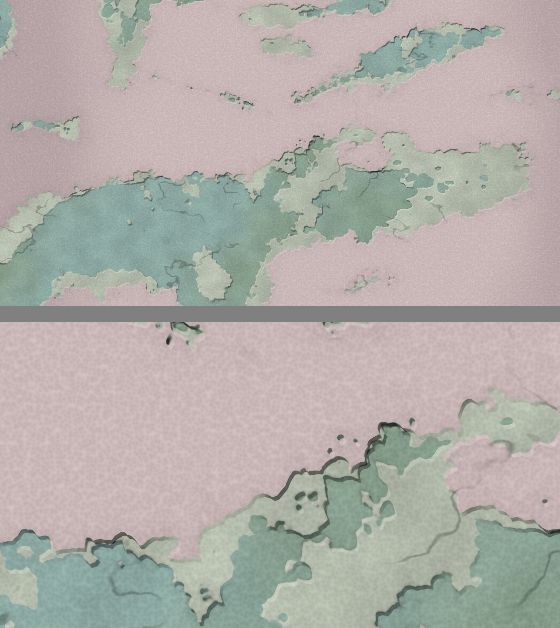
Top, the full canvas; bottom, a detail of the centre.
This texture is drawn by a Shadertoy shader. Its source:

```glsl
// Peeling wall paint: a pink coat torn away over a cream coat and old teal.
// Tapered strokes place the tears, layered sines and cellular noise fray them,
// and a second sample of the coats toward the light gives shadows and lit lips.

vec2 hash2(vec2 p) {
    return fract(sin(vec2(dot(p, vec2(127.1, 311.7)), dot(p, vec2(269.5, 183.3)))) * 43758.5);
}

// Cellular noise: distance to the nearest point
float cellular(vec2 p) {
    vec2 cell = floor(p), f = fract(p);
    float near = 8.0;
    for (int j = -1; j <= 1; j++)
    for (int i = -1; i <= 1; i++) {
        vec2 o = vec2(i, j);
        near = min(near, length(o + hash2(cell + o) - f));
    }
    return near;
}

// Layered sines, each octave turned and roughly doubled
float waves(vec2 p) {
    float sum = 0.0, amp = 1.0;
    for (int i = 0; i < 5; i++) {
        sum += amp * sin(p.x + 1.3 * sin(p.y));
        p = mat2(1.5, 1.2, -1.2, 1.5) * p + 2.7;
        amp *= 0.5;
    }
    return sum;
}

// Distance to a tapered stroke from s.xy to s.zw
float stroke(vec2 p, vec4 s, float ra, float rb) {
    vec2 ab = s.zw - s.xy;
    float t = clamp(dot(p - s.xy, ab) / dot(ab, ab), 0.0, 1.0);
    return length(p - s.xy - ab * t) - mix(ra, rb, t);
}

// Smooth outline of all the tears, negative inside
float tears(vec2 p) {
    // large lower tear
    float d = stroke(p, vec4(0.32, 0.23, 0.74, 0.24), 0.18, 0.19);
    d = min(d, stroke(p, vec4(0.02, 0.05, 0.22, 0.26), 0.14, 0.13));
    d = min(d, stroke(p, vec4(0.71, 0.0, 0.74, 0.15), 0.16, 0.15));
    d = min(d, stroke(p, vec4(0.92, 0.31, 1.06, 0.43), 0.14, 0.14));
    d = min(d, stroke(p, vec4(1.05, 0.33, 1.30, 0.37), 0.11, 0.13));
    d = min(d, stroke(p, vec4(1.05, 0.54, 1.31, 0.53), 0.04, 0.03));
    d = min(d, stroke(p, vec4(1.30, 0.36, 1.63, 0.44), 0.11, 0.10));
    // pink left standing inside it
    d = max(d, 0.052 - length((p - vec2(1.20, 0.50)) * vec2(0.65, 1.1)));
    d = max(d, 0.07 - length((p - vec2(0.40, 0.0)) * vec2(0.5, 1.0)));
    // upper tears
    d = min(d, stroke(p, vec4(0.41, 1.02, 0.385, 0.73), 0.095, 0.004));
    d = min(d, stroke(p, vec4(-0.03, 0.96, -0.02, 0.88), 0.08, 0.07));
    d = min(d, stroke(p, vec4(0.46, 1.01, 0.70, 0.99), 0.03, 0.012));
    d = min(d, stroke(p, vec4(0.84, 0.94, 1.22, 1.0), 0.02, 0.035));
    d = min(d, stroke(p, vec4(1.22, 0.79, 1.62, 0.90), 0.072, 0.028));
    d = min(d, stroke(p, vec4(0.98, 0.66, 1.17, 0.77), 0.015, 0.045));
    d = min(d, stroke(p, vec4(0.04, 0.58, 0.25, 0.58), 0.024, 0.01));
    d = min(d, stroke(p, vec4(0.88, 0.85, 1.0, 0.845), 0.016, 0.014));
    // scuffs: negative widths, so only the fraying breaks through
    d = min(d, stroke(p, vec4(0.50, 0.76, 0.88, 0.63), -0.007, -0.005));
    d = min(d, stroke(p, vec4(1.58, 0.68, 1.83, 0.70), -0.007, -0.006));
    return min(d, stroke(p, vec4(1.06, 0.05, 1.28, 0.10), -0.006, -0.005));
}

// x = signed distance into the pink coat, y = into the cream coat
vec2 coats(vec2 p) {
    vec2 q = p + 0.008 * vec2(waves(p * 9.0), waves(p * 9.0 + 17.0));
    float d = tears(q);
    float flakes = 0.03 * (cellular(q * 22.0) - 0.45) + 0.018 * (cellular(q * 55.0) - 0.45);
    flakes += 0.006 * waves(p * 47.0);
    float cream = d + 0.014 + flakes + 0.022 * waves(p * 9.0 + 5.0);
    // broken cream crust on the lower right, whole cream on the far left
    float crust = smoothstep(1.2, 1.36, p.x) * (1.0 - smoothstep(0.58, 0.68, p.y));
    cream += crust * (0.1 + 0.13 * (cellular(q * vec2(19.0, 30.0)) - 0.5));
    cream += 0.07 * (1.0 - smoothstep(0.05, 0.2, p.x)) * (1.0 - smoothstep(0.3, 0.45, p.y));
    // islands of cream left on the teal
    float islands = 0.05 * (waves(p * vec2(13.0, 7.0) + 1.5) - 1.15);
    islands = max(islands, -stroke(q, vec4(0.96, 0.36, 1.07, 0.43), 0.05, 0.05));
    islands = max(islands, -stroke(q, vec4(0.67, 0.13, 0.71, 0.06), 0.04, 0.045));
    return vec2(d + flakes + 0.013 * waves(p * 13.0), max(cream, islands + flakes));
}

void mainImage(out vec4 fragColor, in vec2 fragCoord) {
    vec2 p = fragCoord / iResolution.y;
    vec2 soft = vec2(1.2 / iResolution.y);
    vec2 depth = coats(p);
    vec2 cover = smoothstep(-soft, soft, depth);
    vec2 lit = smoothstep(-soft, soft, coats(p + vec2(-0.0025, 0.0042)));
    float patchy = smoothstep(-0.7, 0.9, waves(p * 24.0 + 9.0));

    // base colours of the three coats
    vec3 teal = mix(vec3(0.55, 0.66, 0.635), vec3(0.53, 0.62, 0.55), smoothstep(-0.6, 0.9, waves(p * 5.0 + 3.0)));
    vec3 creamPaint = vec3(0.695, 0.725, 0.665) + 0.018 * waves(p * 11.0);
    float dusk = 0.32 * waves(p * 1.7 + 4.0) + 1.1 * pow(abs(p.x * 1.09 - 1.1), 3.0);
    vec3 pinkPaint = mix(vec3(0.795, 0.722, 0.725), vec3(0.715, 0.645, 0.655), smoothstep(0.0, 0.9, dusk));

    // short wrinkles, on the bare coats and along the torn pink
    float wrinkle = 1.0 - smoothstep(0.0, 0.16, abs(waves(p * vec2(15.0, 22.0))));
    wrinkle *= smoothstep(0.2, 1.0, waves(p * 10.0 + 21.0));
    pinkPaint *= 1.0 - (0.06 + 0.25 * wrinkle) * exp(-max(depth.x, 0.0) * 70.0);

    vec3 color = mix(teal, creamPaint, cover.y) * (1.0 - 0.22 * wrinkle);
    color *= 1.0 + 0.025 * waves(p * 40.0);
    color *= 1.0 - 0.2 * patchy * exp(-abs(depth.y) * 400.0);
    color *= 1.0 - 0.36 * patchy * lit.y * (1.0 - cover.y);
    color += 0.06 * cover.y * (1.0 - lit.y);
    // pink coat, its cast shadow and lit lip
    color *= 1.0 - mix(0.08, 0.5, patchy) * lit.x * (1.0 - cover.x);
    color = mix(color, pinkPaint, cover.x) + 0.06 * cover.x * (1.0 - lit.x);

    // fine plaster grain
    color += 0.065 * (cellular(p * 215.0) - 0.45) + 0.035 * (cellular(p * 97.0 + 7.0) - 0.45);
    fragColor = vec4(color, 1.0);
}
```
